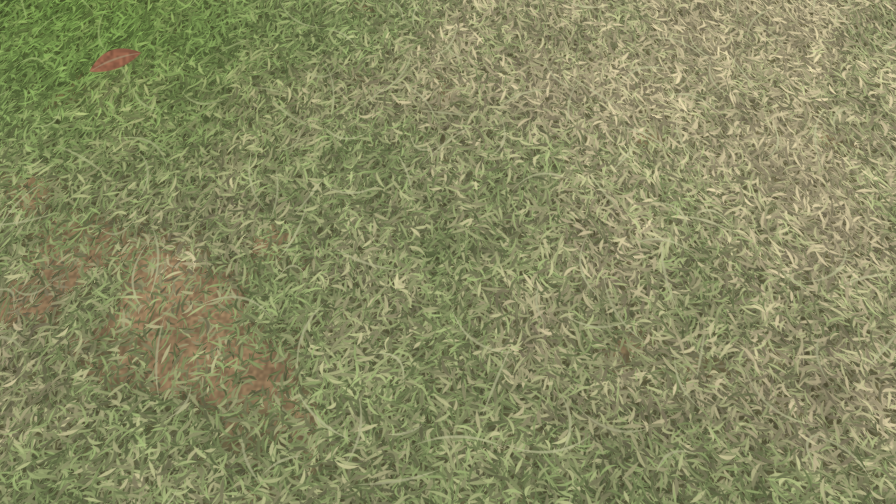
This texture is drawn by a Shadertoy shader. Its source:

```glsl
// A worn lawn seen at a slant: short green and straw blades over bare soil.
// Layers of jittered, curved blades lie on a ground plane that shrinks
// towards the top; noise patches steer dryness, bare earth and brightness.

#define LAYERS 13
#define BLADE_CELL 0.027
#define BLADE_WIDTH 0.10
#define FORESHORTEN 0.42
#define CONTRAST 0.62
#define GREEN vec3(0.485, 0.545, 0.355)
#define STRAW vec3(0.655, 0.615, 0.490)
#define SOIL vec3(0.590, 0.490, 0.365)
#define SHADOW vec3(0.330, 0.335, 0.225)
#define RUNNER vec3(0.710, 0.715, 0.560)
#define LEAF vec3(0.560, 0.380, 0.290)

vec4 hash4(vec3 p) {
    vec4 q = fract(p.xyzx * vec4(0.1031, 0.1030, 0.0973, 0.1099));
    q += dot(q, q.wzxy + 33.33);
    return fract((q.xxyz + q.yzzw) * q.zywx);
}

float noise(vec2 p) {
    vec2 i = floor(p), f = fract(p);
    f = f * f * (3.0 - 2.0 * f);
    float a = hash4(vec3(i, 7.0)).x;
    float b = hash4(vec3(i + vec2(1, 0), 7.0)).x;
    float c = hash4(vec3(i + vec2(0, 1), 7.0)).x;
    float d = hash4(vec3(i + vec2(1, 1), 7.0)).x;
    return mix(mix(a, b, f.x), mix(c, d, f.x), f.y);
}

float fbm(vec2 p) {
    float sum = 0.0, gain = 0.53;
    for (int i = 0; i < 4; i++) {
        sum += gain * noise(p);
        p = mat2(1.6, 1.2, -1.2, 1.6) * p + 5.3;
        gain *= 0.5;
    }
    return sum;
}

// Soft round patch, 1 at its centre
float patchAt(vec2 p, vec2 centre, vec2 radius) {
    vec2 d = (p - centre) / radius;
    return exp(-dot(d, d));
}

// Coverage of a bent, tapering blade around the origin
float blade(vec2 p, float angle, float reach, float width, float bend, float blur) {
    float c = cos(angle), s = sin(angle);
    p = mat2(c, -s, s, c) * p;
    float t = p.x / reach;
    float edge = abs(p.y + bend * (t * t - 0.4)) - width * (1.0 - t * t);
    return smoothstep(blur, -blur, edge) * smoothstep(1.1, 0.9, abs(t));
}

void mainImage(out vec4 fragColor, in vec2 fragCoord) {
    vec2 p = fragCoord / iResolution.y;
    float aspect = iResolution.x / iResolution.y;
    float x = p.x / aspect;

    // Ground plane, finer with distance
    float scale = 1.0 - FORESHORTEN * p.y;
    vec2 ground = vec2((p.x - 0.5 * aspect) / scale, -log(scale) / FORESHORTEN);
    float pixel = 1.0 / (iResolution.y * scale);

    // Broad patches
    float rough = fbm(ground * 5.0 + 3.0);
    float lush = patchAt(vec2(x, p.y), vec2(0.08, 1.0), vec2(0.24, 0.28));
    float dry = 0.30 + 0.42 * smoothstep(0.45, 1.0, x + 0.35 * (p.y - 0.5))
              + 0.25 * patchAt(vec2(x, p.y), vec2(0.75, 1.0), vec2(0.25, 0.3))
              + 1.1 * (rough - 0.5) - 0.45 * lush;
    float bare = 0.62 * patchAt(vec2(x, p.y), vec2(0.29, 0.27), vec2(0.13, 0.20))
               + 0.45 * patchAt(vec2(x, p.y), vec2(0.10, 0.50), vec2(0.18, 0.25))
               + 0.45 * patchAt(vec2(x, p.y), vec2(0.81, 0.06), vec2(0.03, 0.08))
               + 0.35 * patchAt(vec2(x, p.y), vec2(0.70, 0.33), vec2(0.04, 0.07));
    bare = smoothstep(0.42, 0.95, bare + 1.3 * (fbm(ground * 7.0 + 20.0) - 0.34));

    // Soil and shaded thatch
    float crumbs = noise(ground * 130.0);
    vec3 col = mix(SHADOW, SOIL, clamp(bare + 0.25 * dry, 0.0, 1.0)) * (0.82 + 0.32 * crumbs);

    // Short blades, from the lowest layer up
    for (int layer = 0; layer < LAYERS; layer++) {
        float height = float(layer) / float(LAYERS - 1);
        float cell = BLADE_CELL * (0.8 + 0.4 * height);
        vec2 q = ground / cell + float(layer) * vec2(0.37, 0.71);
        for (int k = 0; k < 9; k++) {
            vec2 id = floor(q) + vec2(k % 3 - 1, k / 3 - 1);
            vec4 h = hash4(vec3(id, float(layer) + 11.0));
            vec4 g = hash4(vec3(id, float(layer) + 47.0));
            float cover = blade(q - id - h.xy, 3.1416 * h.z, 0.4 + 0.45 * h.w,
                                BLADE_WIDTH * (0.7 + 0.6 * g.x), 0.5 * (g.y - 0.5),
                                pixel / cell);
            cover *= step(0.72 * bare, g.w);
            float straw = clamp(dry + 0.9 * (g.x - 0.5), 0.0, 1.0);
            vec3 tint = mix(GREEN, STRAW, straw);
            tint *= 0.96 + CONTRAST * (g.z - 0.5) + 0.18 * (height - 0.6);
            col = mix(col, tint, 0.92 * cover);
        }
    }

    // Sparse long pale runners
    vec2 q = ground / 0.13;
    for (int k = 0; k < 9; k++) {
        vec2 id = floor(q) + vec2(k % 3 - 1, k / 3 - 1);
        vec4 h = hash4(vec3(id, 83.0));
        vec4 g = hash4(vec3(id, 97.0));
        float cover = blade(q - id - h.xy, 3.1416 * h.z, 0.3 + 0.45 * h.w,
                            0.022, 0.6 * (g.x - 0.5), pixel / 0.13);
        col = mix(col, RUNNER, 0.75 * cover * step(0.45, g.y));
    }

    // Uneven light and tufts
    col *= 0.87 + 0.16 * noise(ground * 16.0) + 0.10 * fbm(ground * 3.0 + 9.0);
    col *= 0.97 + 0.09 * smoothstep(0.2, 1.0, x) * p.y;
    col *= mix(vec3(1.0), vec3(0.86, 0.97, 0.76), lush);

    // One fallen leaf with a pale midrib
    vec2 leaf = p - vec2(0.128 * aspect, 0.88);
    float body = blade(leaf, 0.35, 0.055, 0.019, 0.006, 1.0 / iResolution.y);
    float rib = blade(leaf, 0.35, 0.052, 0.002, 0.006, 1.0 / iResolution.y);
    col = mix(col, LEAF * (0.85 + 0.3 * noise(leaf * 160.0)), body);
    col = mix(col, STRAW, 0.6 * rib);

    fragColor = vec4(clamp(col, 0.0, 1.0), 1.0);
}
```
